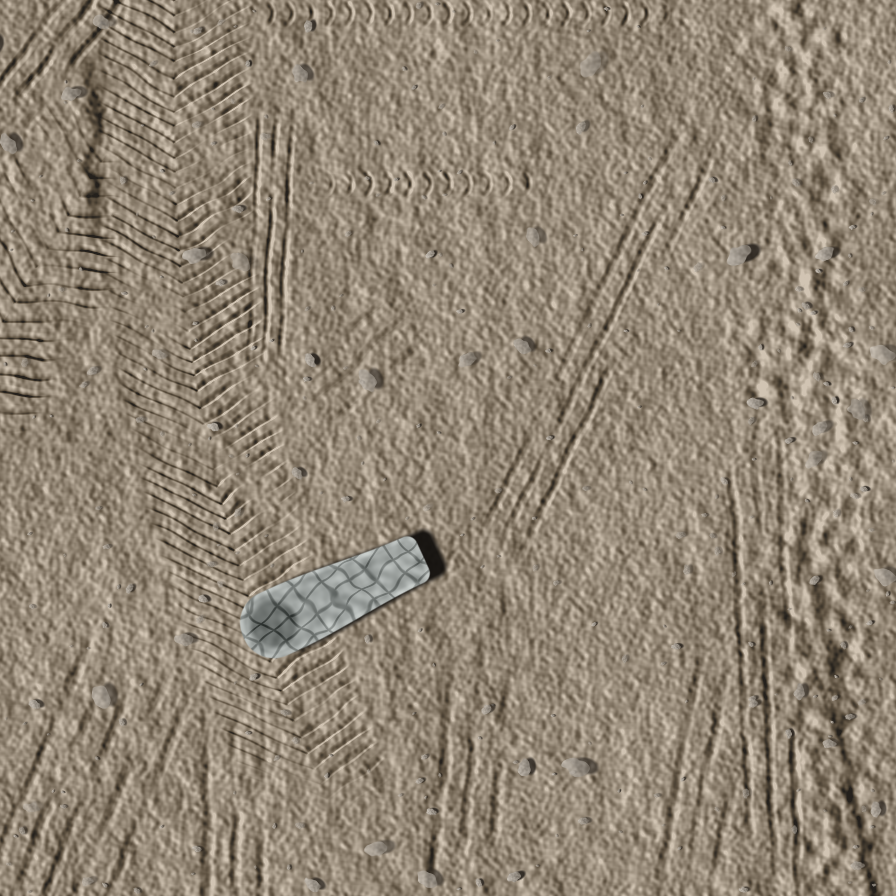
Give the GLSL for this texture, as a WebGL 2 fragment shader.

```glsl
#version 300 es
precision highp float;
uniform vec2 u_resolution;
out vec4 fragColor;
const vec2 SUN = vec2(0.97, 0.25); // direction in which shadows fall

vec2 hash2(vec2 p) {
  vec3 q = fract(p.xyx * vec3(0.1031, 0.103, 0.0973));
  q += dot(q, q.yzx + 33.33);
  return fract((q.xx + q.yz) * q.zy);
}
float corner(vec2 i, vec2 f, vec2 o) { return dot(hash2(i + o) * 2.0 - 1.0, f - o); }
float gradNoise(vec2 p) {
  vec2 i = floor(p), f = fract(p), w = f * f * (3.0 - 2.0 * f), o = vec2(0, 1);
  float bottom = mix(corner(i, f, o.xx), corner(i, f, o.yx), w.x);
  float top = mix(corner(i, f, o.xy), corner(i, f, o.yy), w.x);
  return mix(bottom, top, w.y) * 1.4;
}
float below(float edge, float soft, float x) { return 1.0 - smoothstep(edge - soft, edge + soft, x); }
vec2 turn(vec2 p, float a) { return mat2(cos(a), -sin(a), sin(a), cos(a)) * p; }

// Chevron tyre print: q.x across, q.y along the track
float chevrons(vec2 q, float halfWidth, float period) {
  float f = fract((q.y - 0.55 * abs(q.x)) / period + 0.35 * gradNoise(q * 22.0));
  float lug = smoothstep(0.0, 0.16, f) * (1.0 - smoothstep(0.16, 0.55, f));
  float wear = smoothstep(-0.6, 0.3, gradNoise(q * 13.0 + 4.0));
  return lug * wear * below(halfWidth, 0.008, abs(q.x)) * mix(0.4, 1.0, smoothstep(-0.01, 0.01, q.x));
}
// Odd number of parallel ruts running from a to b
float ruts(vec2 p, vec2 a, vec2 b, float spacing, float count) {
  vec2 d = normalize(b - a), q = p - a;
  float u = dot(q, d) / length(b - a);
  float v = dot(q, vec2(d.y, -d.x)) / spacing + 0.15 * gradNoise(p * 18.0);
  float lane = floor(v + 0.5);
  float ends = smoothstep(0.0, 0.2, u) * (1.0 - smoothstep(0.8, 1.0, u));
  float gaps = smoothstep(-0.45, 0.2, gradNoise(vec2(u * 5.0, lane * 3.7 + a.x * 40.0)));
  return below(0.14, 0.12, abs(v - lane)) * ends * gaps * step(abs(v), count * 0.5);
}
// Row of small crescent prints
float crescents(vec2 p, float y, float x0, float x1) {
  vec2 q = vec2(fract(p.x / 0.022) - 0.5, (p.y - y) / 0.03);
  float ring = below(0.09, 0.08, abs(length(q) - 0.36)) * smoothstep(-0.1, 0.2, q.x);
  return ring * smoothstep(x0, x0 + 0.05, p.x) * below(x1, 0.05, p.x);
}
float rubble(vec2 p) {
  float strip = below(0.05, 0.04, abs(p.x - 0.93 + 0.05 * p.y * p.y));
  return max(strip * 0.75, below(0.07, 0.04, length(p - vec2(0.89, 0.6))));
}
float imprints(vec2 p) {
  float bend = max(0.85 - p.y, 0.0);
  float g = chevrons(vec2(p.x - 0.195 - 0.31 * bend * bend, p.y), 0.08, 0.0175) * smoothstep(0.08, 0.2, p.y);
  vec2 side = turn(p - vec2(0.04, 0.7), -0.55);
  g = max(g, chevrons(side, 0.085, 0.023) * below(0.125, 0.012, p.x) * below(0.17, 0.03, abs(side.y)));
  float r = ruts(p, vec2(0.54, 0.35), vec2(0.8, 0.89), 0.024, 3.0);
  for (float x = 0.26; x < 0.8; x += 0.245)
    r += ruts(p, vec2(x, -0.08), vec2(1.13 * x - 0.03, 0.29), 0.031, 3.0);
  r += ruts(p, vec2(0.03, -0.05), vec2(0.17, 0.29), 0.032, 5.0);
  r += ruts(p, vec2(0.87, -0.05), vec2(0.84, 0.57), 0.026, 3.0);
  r += ruts(p, vec2(0.295, 0.58), vec2(0.31, 0.9), 0.018, 3.0);
  r += ruts(p, vec2(0.0, 0.86), vec2(0.14, 1.05), 0.026, 3.0) * 1.5;
  r += ruts(p, vec2(0.34, 0.54), vec2(0.47, 0.66), 0.03, 3.0) * 0.7;
  float c = crescents(p, 0.985, 0.26, 0.75) + crescents(p, 0.795, 0.33, 0.6);
  return g + 0.6 * r + 0.4 * c;
}
float ground(vec2 p) {
  float h = 0.0007 * gradNoise(p * 155.0) + 0.0009 * gradNoise(p * 75.0) + 0.0015 * gradNoise(p * 27.0);
  return h + 0.005 * rubble(p) * gradNoise(p * 48.0) - 0.0021 * imprints(p);
}
// Stones on a jittered grid, each with its own shadow
void addStones(inout vec3 col, vec2 p, float cells, float density, float px) {
  vec2 g = p * cells;
  for (int k = 0; k < 9; k++) {
    vec2 id = floor(g) + vec2(k % 3 - 1, k / 3 - 1);
    vec2 place = hash2(id + cells), kind = hash2(id * 1.7 + 31.0), look = hash2(id + 91.0);
    if (look.x > density * (1.0 + 1.5 * rubble(id / cells))) continue;
    float size = mix(0.08, 0.24, kind.x * kind.x), angle = kind.y * 3.0 - 1.8;
    vec2 q = (g - id - 0.15 - 0.7 * place) / size;
    vec2 s = turn(q, angle), t = turn(q - SUN * 0.75, angle);
    float body = length(s * vec2(1.0, 1.5)) + 0.4 * gradNoise(s * 1.4 + id * 5.0);
    float soft = px * cells / size;
    float shade = below(0.95, soft + 0.12, length(t * vec2(1.0, 1.6)));
    col = mix(col, vec3(0.14, 0.12, 0.1), shade * mix(0.15, 0.9, look.y));
    float lit = 0.61 - 0.13 * dot(q, SUN) + 0.12 * gradNoise(s * 3.0) + 0.07 * place.x;
    col = mix(col, lit - vec3(0.0, 0.03, 0.07), below(1.0, soft, body) * mix(0.55, 1.0, look.y));
  }
}
float soleDist(vec2 q) {
  float r = mix(0.036, 0.012, smoothstep(-0.03, 0.06, q.x));
  vec2 d = abs(q) - vec2(0.11, mix(0.038, 0.028, smoothstep(-0.06, 0.1, q.x))) + r;
  return length(max(d, 0.0)) + min(max(d.x, d.y), 0.0) - r;
}
// Worn rubber sole with moulded tread
void addSole(inout vec3 col, vec2 p, float px) {
  vec2 q = turn(p, 0.43), s = turn(p - vec2(0.018, 0.007), 0.43);
  float d = soleDist(q);
  col = mix(col, vec3(0.07, 0.06, 0.05), below(0.0, 0.004, soleDist(s)) * 0.95);
  vec2 edge = abs(fract(turn(q, 0.35) / vec2(0.025, 0.019) + 0.6 * gradNoise(q * 35.0)) - 0.5);
  float tread = smoothstep(0.38, 0.48, max(edge.x, edge.y));
  float heel = below(0.026, 0.004, length(q + vec2(0.073, 0.0)));
  float tone = 0.64 - 0.2 * tread - 0.2 * heel + 0.14 * gradNoise(q * 90.0) + 0.08 * smoothstep(-0.007, -0.002, d);
  col = mix(col, tone + vec3(-0.01, 0.01, 0.0), below(0.0, px, d));
}

void main() {
  vec2 p = gl_FragCoord.xy / u_resolution, e = SUN * 0.0014;
  float px = 1.0 / u_resolution.y;
  // Relief lighting
  float slope = (ground(p + e) - ground(p - e)) / 0.0028;
  float tone = 0.585 + 0.95 * slope - 0.17 * imprints(p) + 0.05 * gradNoise(p * 5.0) + 0.06 * gradNoise(p * 210.0);
  // Shadowed banks
  float ragged = 0.012 * gradNoise(p * 30.0);
  float bank = below(0.006, 0.006, abs(p.x - 0.975 + 0.2 * p.y + ragged)) * below(0.28, 0.04, p.y);
  bank += below(0.007, 0.007, abs(p.x - 0.105 + ragged)) * below(0.1, 0.05, abs(p.y - 0.84));
  tone = clamp(tone - 0.3 * bank, 0.14, 0.82);
  vec3 col = tone - vec3(0.0, 0.05, 0.118) * smoothstep(0.0, 0.42, tone);
  addStones(col, p, 48.0, 0.12, px);
  addStones(col, p, 16.0, 0.2, px);
  addSole(col, p - vec2(0.372, 0.334), px);
  fragColor = vec4(col, 1.0);
}
```
